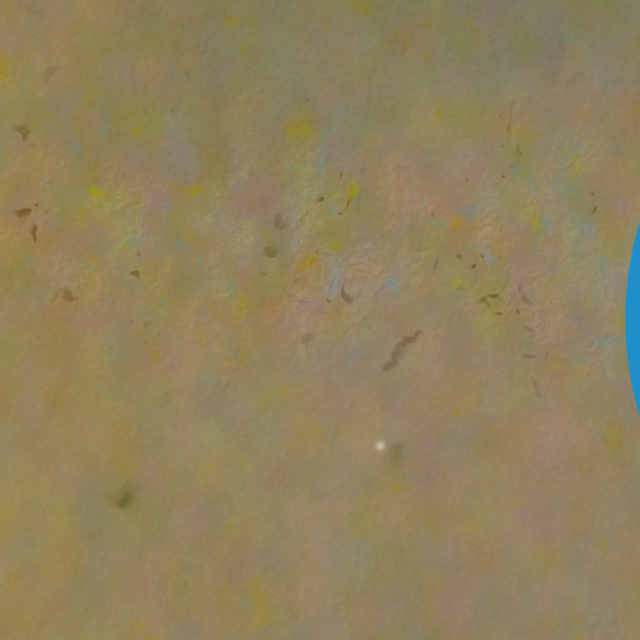
This texture is drawn by a Shadertoy shader. Its source:

```glsl
vec3 hash3(vec2 p) {
    vec3 q = fract(p.xyx * vec3(0.1031, 0.1030, 0.0973));
    q += dot(q, q.yxz + 33.33);
    return fract((q.xxy + q.yzz) * q.zyx);
}

// Three independent smooth noise channels, each in -1..1
vec3 noise3(vec2 p) {
    vec2 i = floor(p), f = fract(p);
    f = f * f * (3.0 - 2.0 * f);
    vec3 low = mix(hash3(i), hash3(i + vec2(1, 0)), f.x);
    vec3 high = mix(hash3(i + vec2(0, 1)), hash3(i + vec2(1, 1)), f.x);
    return mix(low, high, f.y) * 2.0 - 1.0;
}

vec3 fbm3(vec2 p, int octaves) {
    vec3 sum = vec3(0.0);
    float weight = 0.6;
    for (int i = 0; i < octaves; i++) {
        sum += weight * noise3(p);
        p = mat2(1.6, 1.2, -1.2, 1.6) * p + 17.3;
        weight *= 0.6;
    }
    return sum;
}

float segmentDistance(vec2 p, vec2 a, vec2 b) {
    vec2 ab = b - a;
    return length(p - a - ab * clamp(dot(p - a, ab) / dot(ab, ab), 0.0, 1.0));
}

float spot(vec2 p, vec2 center, float radius) {
    vec2 d = (p - center) / radius;
    return exp(-dot(d, d));
}

void mainImage(out vec4 fragColor, in vec2 fragCoord) {
    vec2 uv = fragCoord / iResolution.y;
    vec2 warped = uv + 0.012 * fbm3(uv * 22.0, 3).xy;

    // Broad ground tone: ochre below, grey olive at the upper right
    float shade = smoothstep(0.66, 1.0, uv.y + 0.1 * noise3(uv * 4.0).x)
                * smoothstep(0.0, 0.4, uv.x);
    vec3 color = mix(vec3(0.575, 0.512, 0.368), vec3(0.50, 0.475, 0.365), shade);
    color += vec3(0.01, 0.0, -0.03) * (1.0 - smoothstep(0.0, 0.5, uv.x));

    // Blotches of brightness, yellow to blue and red to green
    float band = exp(-pow((uv.y - 0.63 + 0.08 * (uv.x - 0.5)) / 0.17, 2.0));
    vec3 broad = fbm3(warped * 6.0 + 3.0, 3);
    vec3 blotch = fbm3(warped * vec2(21.0, 16.0) + 40.0, 3);
    vec3 tint = broad * 0.4 + blotch * (0.55 + 0.35 * band);
    color += 0.035 * tint.x;
    color += vec3(0.022, 0.010, -0.085) * tint.y;
    color += vec3(0.035, -0.025, 0.022) * tint.z;

    // Small saturated flecks
    vec3 fleck = noise3(warped * vec2(42.0, 34.0) + 9.0);
    float yellow = smoothstep(0.35, 0.9, fleck.x) * smoothstep(-0.1, 0.6, blotch.y);
    color += vec3(0.03, 0.01, -0.13) * yellow * (0.5 + band);
    color += vec3(-0.035, 0.01, 0.045) * smoothstep(0.5, 0.95, fleck.y) * (0.4 + band);

    // Fine embossed grain, lit from the upper left
    vec2 grainPos = warped * 105.0;
    float relief = fbm3(grainPos, 3).x - fbm3(grainPos + vec2(-0.35, 0.35), 3).x;
    float rough = 0.5 + 1.1 * band * smoothstep(-0.3, 0.5, blotch.x + broad.z);
    color += 0.024 * relief * rough;
    color += 0.008 * noise3(uv * 230.0).y;

    // Dark curled crumbs, mostly in the middle band
    vec3 crumb = noise3((warped + 0.004 * noise3(uv * 60.0).yz) * vec2(85.0, 70.0));
    float crumbs = smoothstep(0.5, 0.85, crumb.z) * smoothstep(0.1, 0.7, noise3(uv * 19.0 + 5.0).x);
    color -= vec3(0.11, 0.12, 0.13) * crumbs * (0.12 + band);

    // Slanted streak, soft smudges and a pale dot
    float streak = segmentDistance(warped, vec2(0.605, 0.427), vec2(0.655, 0.480));
    color -= 0.085 * (1.0 - smoothstep(0.001, 0.011, streak));
    color -= 0.13 * spot(warped, vec2(0.195, 0.223), 0.018);
    color -= vec3(0.06, 0.06, 0.08) * spot(warped, vec2(0.625, 0.290), 0.017);
    color = mix(color, vec3(0.82, 0.77, 0.66), 0.9 * spot(uv, vec2(0.594, 0.303), 0.007));

    // Edge of a large blue disc at the right
    float disc = length(uv - vec2(1.497, 0.502)) - 0.52;
    color = mix(color, vec3(0.13, 0.56, 0.78), 1.0 - smoothstep(-0.0015, 0.0015, disc));

    fragColor = vec4(clamp(color, 0.0, 1.0), 1.0);
}
```
